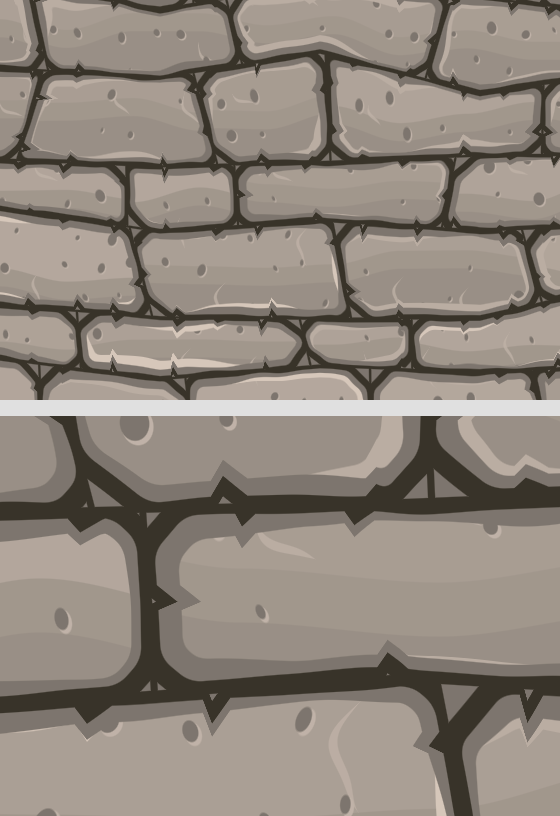
Top: the whole. Bottom: its middle third, enlarged.
Reproduce this texture procedurally as a WebGL 2 fragment shader.

```glsl
#version 300 es
precision highp float;
// Dry stone wall in flat cartoon shading: wavy courses are cut by slanted joints
// into chamfered, notched blocks. Each block gets a dark rim, a two-tone face,
// edge glints, scratches and pits; dark mortar with stone chips fills the gaps.

#define PITCH 0.190
#define LENGTH 0.430
#define GAP 0.0075
#define RIM 0.0130
#define CUT 0.052
#define PIT_CELL 0.084
#define SCRATCH_CELL 0.155
#define MORTAR vec3(0.22, 0.20, 0.16)
#define SHADE vec3(0.49, 0.46, 0.43)
#define BODY vec3(0.62, 0.58, 0.54)
#define LIGHT vec3(0.71, 0.66, 0.62)
#define GLINT vec3(0.84, 0.78, 0.73)

uniform vec2 u_resolution;
out vec4 fragColor;

float hash(vec2 p) {
    vec3 q = fract(p.xyx * 0.1031);
    q += dot(q, q.yzx + 33.33);
    return fract((q.x + q.y) * q.z);
}

float noise(vec2 p) {
    vec2 i = floor(p), f = p - i;
    f = f * f * (3.0 - 2.0 * f);
    return mix(mix(hash(i), hash(i + vec2(1, 0)), f.x),
               mix(hash(i + vec2(0, 1)), hash(i + 1.0), f.x), f.y);
}

// Antialiased coverage, positive distance is inside
float cover(float d) { return clamp(d * u_resolution.y * 0.8 + 0.5, 0.0, 1.0); }

float softMin(float a, float b, float k) {
    float h = max(k - abs(a - b), 0.0) / k;
    return min(a, b) - h * h * k * 0.25;
}

mat2 turn(float a) { return mat2(cos(a), sin(a), -sin(a), cos(a)); }

// Height of the bed line below a course, in straight runs
float bedLine(float x, float row) {
    float i = floor(x / 0.4), f = x / 0.4 - i;
    float bend = mix(hash(vec2(i, row + 41.0)), hash(vec2(i + 1.0, row + 41.0)), f);
    return PITCH * (row + 0.6 * (bend - 0.5));
}

// Horizontal place of the slanted joint left of a block
float jointLine(vec2 p, vec2 id) {
    float place = id.x + 0.5 * mod(id.y, 2.0) + 0.6 * (hash(id + 7.3) - 0.5);
    float slant = 0.6 * (hash(id + 19.1) - 0.5);
    return LENGTH * place + slant * (p.y - (id.y + 0.5) * PITCH);
}

// Depth of the V-shaped chips along one edge
float notch(float along, vec2 seed) {
    float g = along / 0.12, i = floor(g);
    vec2 s = seed + vec2(i * 3.7, i);
    float x = g - i - 0.3 - 0.4 * hash(s);
    float width = mix(0.07, 0.16, hash(s + 5.2)) * (x < 0.0 ? 0.6 : 1.2);
    float depth = mix(0.006, 0.022, hash(s + 9.4)) * step(0.45, hash(s + 2.6));
    return depth * max(0.0, 1.0 - abs(x) / width);
}

// Offset from the jittered centre of a staggered cell
vec2 scatter(vec2 p, float cell, out vec2 id) {
    vec2 g = p / cell;
    g.x += 0.5 * mod(floor(g.y), 2.0);
    id = floor(g);
    vec2 jitter = vec2(hash(id + 3.1), hash(id + 8.7)) - 0.5;
    return (g - id - 0.5 - 0.4 * jitter) * cell;
}

float ellipse(vec2 q, vec2 r) { return (1.0 - length(q / r)) * min(r.x, r.y); }

void main() {
    vec2 p = gl_FragCoord.xy / u_resolution.y + vec2(0.0, 0.13);

    // Find the course and the block
    float row = floor(p.y / PITCH);
    if (p.y < bedLine(p.x, row)) row -= 1.0;
    else if (p.y > bedLine(p.x, row + 1.0)) row += 1.0;
    vec2 id = vec2(floor(p.x / LENGTH - 0.5 * mod(row, 2.0)), row);
    if (p.x < jointLine(p, id)) id.x -= 1.0;
    else if (p.x > jointLine(p, id + vec2(1, 0))) id.x += 1.0;

    // Distance to the block edge, with notches and chamfered corners
    vec2 low = p - vec2(jointLine(p, id), bedLine(p.x, row));
    vec2 high = vec2(jointLine(p, id + vec2(1, 0)), bedLine(p.x, row + 1.0)) - p;
    vec2 side = step(high, low);
    vec2 e = min(low, high);
    vec2 seed = id * 5.3 + side * 2.0;
    float cut = mix(0.012, CUT, hash(seed + 1.7));
    vec2 chipped = e - vec2(notch(p.y, seed.xx + id.yx), notch(p.x, seed.yy + id));
    float d = softMin(chipped.x, chipped.y, 0.012);
    d = softMin(d, (e.x + e.y - cut) * 0.707, 0.008);
    d += 0.007 * (noise(p * 17.0 + id * 9.0) - 0.5);
    float block = d - GAP;
    float face = block - RIM * mix(0.35, 1.65, noise(p * 11.0 + id * 4.0));

    // Two-tone face with wavy shade lines
    float tone = hash(id + 31.7);
    float level = p.y - (row + 0.5) * PITCH + 0.07 * (noise(vec2(p.x * 6.0, row * 7.0)) - 0.5);
    level += 0.06 * (tone - 0.5);
    vec3 stone = BODY * mix(0.97, 1.02, cover(level + 0.045));
    stone = mix(stone, mix(BODY, LIGHT, 0.25 + 0.75 * tone), cover(level));

    // Tapered curved scratches
    vec2 cell;
    vec2 q = turn(0.3 + 1.3 * hash(p - p + id)) * scatter(p, SCRATCH_CELL, cell);
    float reach = mix(0.022, 0.048, hash(cell + 4.4));
    float stroke = 0.004 * (1.0 - q.x * q.x / (reach * reach));
    stroke -= abs(q.y - 9.0 * q.x * q.x - 0.004 * sin(q.x * 90.0));
    stone = mix(stone, LIGHT * 1.06, 0.75 * cover(stroke) * step(0.45, hash(cell + 6.1)));

    // Pits with a lit lower lip
    q = scatter(p, PIT_CELL, cell);
    float size = mix(0.006, 0.018, pow(hash(cell + 2.9), 1.8));
    vec2 radii = size * vec2(mix(0.5, 0.9, hash(cell + 5.5)), 1.0);
    mat2 tilt = turn(1.2 * (hash(cell + 7.7) - 0.5));
    float present = step(0.32, hash(cell + 12.3));
    float lip = ellipse(tilt * (q - vec2(0.0025, -0.0025)), radii * 1.08);
    stone = mix(stone, LIGHT * 1.06, present * cover(lip));
    stone = mix(stone, SHADE, present * cover(ellipse(tilt * q, radii)));

    // Glints hugging the inner edge
    float glint = 0.05 * (noise(p * vec2(6.0, 9.0) + id * 13.0) - 0.48) - face;
    vec3 glintColor = mix(LIGHT, GLINT, hash(id + 23.9) > 0.55 ? 1.0 : 0.15);
    stone = mix(stone, glintColor, cover(glint));

    // Mortar, stone chips in open corners, rim, face
    float chip = min(min(e.x, e.y) - 0.003, -d - 0.010);
    vec3 color = mix(MORTAR, SHADE, cover(chip));
    color = mix(color, SHADE, cover(block));
    color = mix(color, stone, cover(face));
    fragColor = vec4(color, 1.0);
}
```
